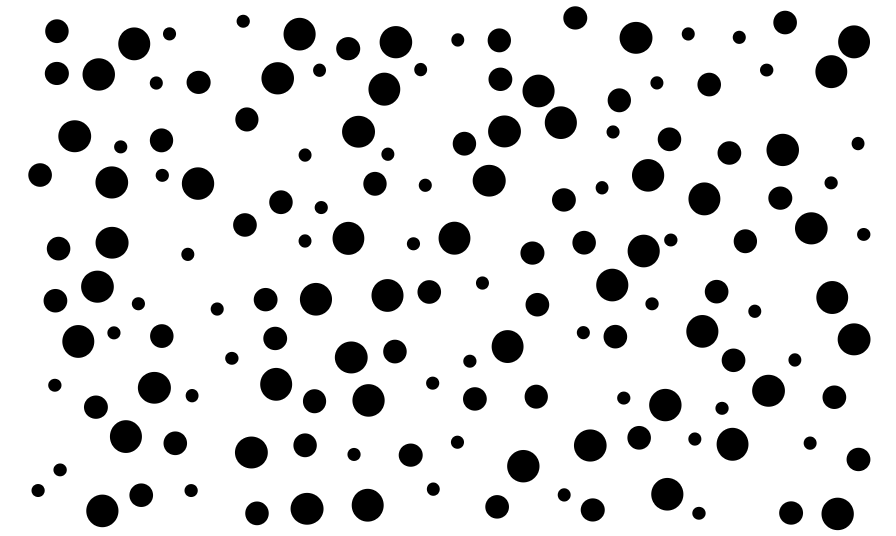
A Shadertoy shader for this pattern:

```glsl
// Scattered black dots in three sizes on white.
// Each grid cell holds one jittered dot; close neighbours push each other
// apart so that the dots spread evenly without touching.

const ivec2 GRID = ivec2(15, 10);
const vec2 MARGIN = vec2(0.048, 0.011);

// Integer hash: three random values from 0 to 1 per cell and seed.
vec3 hash3(ivec2 cell, int seed) {
    uvec3 v = uvec3(ivec3(cell, seed) + 64) * 1664525u + 1013904223u;
    v.x += v.y * v.z; v.y += v.z * v.x; v.z += v.x * v.y;
    v ^= v >> 16u;
    v.x += v.y * v.z; v.y += v.z * v.x; v.z += v.x * v.y;
    return vec3(v >> 8u) / 16777216.0;
}

bool inGrid(ivec2 cell) {
    return all(greaterThanEqual(cell, ivec2(0))) && all(lessThan(cell, GRID));
}

// Every run of three cells in a row holds each size once, in shuffled order.
float dotRadius(ivec2 cell) {
    vec3 h = hash3(ivec2(cell.x / 3, cell.y), 7);
    int place = (cell.x % 3) * (h.y < 0.5 ? 1 : 2);
    int size = (place + int(h.x * 3.0)) % 3;
    return size == 0 ? 0.0302 : size == 1 ? 0.0220 : 0.0122;
}

// Jittered centre; alternate rows are staggered, small dots roam further.
vec2 looseCentre(ivec2 cell, float radius, vec2 cellSize) {
    vec2 jitter = (hash3(cell, 3).xy * 2.0 - 1.0) * (0.4 - 3.0 * radius);
    float stagger = (cell.y & 1) == 0 ? -0.22 : 0.22;
    return MARGIN + (vec2(cell) + 0.5 + jitter + vec2(stagger, 0.0)) * cellSize;
}

// Move a dot away from neighbours that are too close, and keep it inside.
vec2 spreadCentre(ivec2 cell, float radius, vec2 cellSize, vec2 canvas) {
    vec2 centre = looseCentre(cell, radius, cellSize);
    vec2 push = vec2(0.0);
    for (int y = -1; y <= 1; y++)
    for (int x = -1; x <= 1; x++) {
        ivec2 other = cell + ivec2(x, y);
        if (other == cell || !inGrid(other)) continue;
        float otherRadius = dotRadius(other);
        vec2 away = centre - looseCentre(other, otherRadius, cellSize);
        float gap = length(away);
        float wanted = radius + otherRadius + 0.026;
        push += 0.5 * max(wanted - gap, 0.0) * away / max(gap, 0.001);
    }
    return clamp(centre + push, MARGIN + radius, canvas - MARGIN - radius);
}

void mainImage(out vec4 fragColor, in vec2 fragCoord) {
    // The canvas height is one unit.
    vec2 p = fragCoord / iResolution.y;
    vec2 canvas = vec2(iResolution.x / iResolution.y, 1.0);
    vec2 cellSize = (canvas - 2.0 * MARGIN) / vec2(GRID);
    ivec2 home = ivec2(floor((p - MARGIN) / cellSize));

    // Distance to the nearest dot among the surrounding cells.
    float dist = 1.0;
    for (int y = -1; y <= 1; y++)
    for (int x = -1; x <= 1; x++) {
        ivec2 cell = home + ivec2(x, y);
        if (!inGrid(cell)) continue;
        float radius = dotRadius(cell);
        vec2 offset = p - spreadCentre(cell, radius, cellSize, canvas);
        float stretch = mix(0.98, 1.02, hash3(cell, 5).z);
        dist = min(dist, length(offset * vec2(stretch, 1.0 / stretch)) - radius);
    }

    // Black ink on white with an edge one pixel wide.
    float paper = clamp(0.5 + dist * iResolution.y, 0.0, 1.0);
    fragColor = vec4(vec3(paper), 1.0);
}
```
